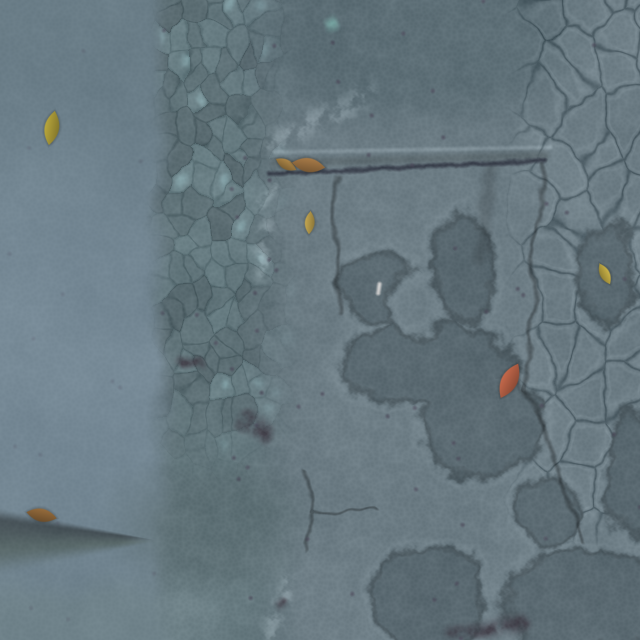
Reproduce this texture procedurally as a WebGL 2 fragment shader.

```glsl
#version 300 es
precision highp float;
// Weathered concrete: a smooth slab, a crumbling greenish seam and a flaking,
// cracked slab with a groove, stains and fallen leaves. Layered sines warp the
// outlines; cellular noise gives plates, chips and grain.
uniform vec2 u_resolution;
out vec4 fragColor;

vec2 hash2(vec2 p) {
  vec3 q = fract(p.xyx * vec3(.1031, .1030, .0973));
  q += dot(q, q.yzx + 33.33);
  return fract((q.xx + q.yz) * q.zy);
}

// x: distance to nearest seed, y: gap to the second, z: cell id
vec3 cells(vec2 p) {
  vec2 base = floor(p);
  vec3 best = vec3(9., 9., 0.);
  for (int k = 0; k < 9; k++) {
    vec2 cell = base + vec2(k % 3 - 1, k / 3 - 1);
    vec2 seed = hash2(cell);
    float d = length(cell + seed - p);
    if (d < best.x) best = vec3(d, best.x, fract(seed.x * 7.3 + seed.y * 3.1));
    else best.y = min(best.y, d);
  }
  return vec3(best.x, best.y - best.x, best.z);
}

float waves(vec2 p) {
  float sum = 0., amp = .5;
  for (int i = 0; i < 5; i++) {
    p = mat2(.8, -.6, .6, .8) * p * 1.7 + 1.3;
    sum += amp * sin(p.x + 1.5 * sin(p.y));
    amp *= .62;
  }
  return sum;
}

float near(float d, float reach) { return 1. - smoothstep(0., reach, abs(d)); }
float inside(float d, float soft) { return 1. - smoothstep(-soft, soft, d); }

float ellipse(vec2 p, float x, float y, float rx, float ry) {
  return (length((p - vec2(x, y)) / vec2(rx, ry)) - 1.) * min(rx, ry);
}

float stroke(vec2 p, float ax, float ay, float bx, float by, float width) {
  vec2 q = p - vec2(ax, ay), ab = vec2(bx - ax, by - ay);
  return near(length(q - ab * clamp(dot(q, ab) / dot(ab, ab), 0., 1.)), width);
}

void leaf(inout vec3 col, vec2 p, float x, float y, float angle, float len, vec3 tint) {
  vec2 v = p - vec2(x, y), axis = vec2(cos(angle), sin(angle));
  vec2 q = vec2(dot(v, axis), axis.x * v.y - axis.y * v.x) / len;
  float d = (abs(q.y) - .42 * (1. - q.x * q.x)) * len;
  col *= 1. - .2 * inside(d - .002, .004);
  col = mix(col, tint * (1. + .4 * q.y), inside(d, .0015));
}

void main() {
  vec2 p = gl_FragCoord.xy / u_resolution;
  vec2 w = p + .011 * vec2(waves(p * 14.), waves(p * 14. + 7.));
  float fine = waves(p * 55.);

  // Slabs and seam
  vec3 col = mix(vec3(.46, .535, .585), vec3(.41, .485, .525), smoothstep(.1, .6, distance(p, vec2(.1, .42))));
  float right = smoothstep(.23, .28, w.x), seam = right * inside(w.x - .42, .06);
  col = mix(col, vec3(.425, .488, .52), right);
  col = mix(col, vec3(.375, .455, .475), seam * .8);
  col = mix(col, vec3(.36, .43, .45), .7 * inside(ellipse(w, .33, .18, .12, .09), .05));
  col = mix(col, vec3(.45, .525, .55), .7 * inside(w.y - .08, .03) * inside(w.x - .36, .06));
  col = mix(col, vec3(.35, .42, .45), .85 * inside(ellipse(w, .63, .95, .26, .13), .05));

  // Flaked hollows with a shaded rim
  float d = ellipse(w, .59, .55, .065, .06);
  d = min(d, ellipse(w, .72, .58, .055, .085));
  d = min(d, ellipse(w, .67, .43, .14, .07));
  d = min(d, ellipse(w, .75, .34, .1, .09));
  d = min(d, ellipse(w, .95, .57, .05, .085));
  d = min(d, ellipse(w, .99, .26, .045, .1));
  d = min(d, ellipse(w, .86, .2, .05, .06));
  d = min(d, ellipse(w, .67, .06, .09, .09));
  d = min(d, ellipse(w, .92, .06, .14, .08));
  d = max(d, -ellipse(w, .65, .52, .035, .05)) + .005 * fine;
  float hollow = inside(d, .005);
  col = mix(col, vec3(.345, .405, .435), hollow * .9);
  col *= 1. - .13 * near(d + .004, .007);
  col += .025 * near(d - .009, .008) * right;

  // Cracked plates at right, loose chips in the seam
  vec3 plate = cells(w * vec2(17., 14.)), chip = cells(w * vec2(34., 27.));
  float cracked = smoothstep(.78, .86, w.x) * smoothstep(.13, .2, p.y) * (1. - hollow);
  col += cracked * (.03 * (plate.z - .5) - .12 * near(plate.y, .09) + .03 * near(plate.y - .17, .1));
  float loose = seam * smoothstep(.22, .4, p.y);
  col += loose * (.1 * (chip.z - .5) * vec3(.8, 1., 1.) - .065 * near(chip.y, .16));
  col += vec3(.09, .12, .12) * loose * step(.9, chip.z) * near(chip.x, .45);
  float pale = stroke(w, .43, .775, .57, .86, .035) + stroke(w, .4, .57, .425, .65, .022)
    + stroke(w, .41, .685, .435, .71, .014) + stroke(w, .42, .01, .445, .1, .025);
  col += .1 * pale * smoothstep(-.5, .6, fine);

  // Long cracks and a damp run
  float crack = stroke(w, .525, .725, .525, .51, .007) + stroke(w, .48, .27, .48, .14, .005)
    + stroke(w, .48, .195, .59, .2, .005) + stroke(w, .85, .75, .82, .4, .006)
    + stroke(w, .82, .4, .92, .15, .007);
  col *= 1. - .28 * min(crack, 1.) - .14 * stroke(w, .77, .745, .75, .6, .022);

  // Groove: body, lit lip above, shadow below
  col = mix(col, vec3(.36, .41, .43), .8 * stroke(p, .43, .745, .85, .757, .013));
  col += .08 * stroke(p, .43, .762, .86, .77, .006);
  col = mix(col, vec3(.2, .22, .27), .85 * stroke(p + .002 * fine, .42, .728, .85, .749, .007));

  // Tapering shadow on the smooth slab
  float high = (p.y - .155) / (.046 * max(1. - p.x * 4., .02));
  float wedge = inside(high - .9, .25) * smoothstep(-1.3, -.2, high) * inside(p.x - .22, .03);
  col = mix(col, mix(vec3(.34, .4, .4), vec3(.25, .29, .31), smoothstep(-.4, .8, high)), wedge * .9);

  // Stains, pits, specks and grain
  float pit = stroke(w, .285, .435, .31, .43, .018) + stroke(w, .39, .34, .415, .315, .018)
    + stroke(w, .43, .05, .435, .06, .014) + stroke(w, .71, .01, .81, .03, .022);
  col = mix(col, vec3(.23, .21, .25), clamp(pit * (.6 + .4 * fine), 0., .85));
  vec3 speck = cells(p * 38.);
  col = mix(col, vec3(.29, .27, .34), .6 * step(.95, speck.z) * near(speck.x, .22) * (.35 + .65 * right));
  col = mix(col, vec3(.5, .7, .68), .8 * near(distance(w, vec2(.518, .961)), .016));
  col = mix(col, vec3(.78), stroke(p, .591, .542, .593, .556, .006));
  col += .014 * waves(p * 9. + 3.) + .009 * fine * (.5 + right);
  col += .035 * (cells(p * 150.).x - .45) * (.6 + .4 * right);

  // Fallen leaves
  leaf(col, p, .081, .8, 1.4, .027, vec3(.62, .56, .2));
  leaf(col, p, .065, .195, -.2, .024, vec3(.5, .36, .2));
  leaf(col, p, .447, .743, -.5, .018, vec3(.58, .45, .24));
  leaf(col, p, .482, .742, -.15, .026, vec3(.56, .41, .24));
  leaf(col, p, .484, .652, 1.5, .018, vec3(.66, .56, .27));
  leaf(col, p, .945, .572, -1.1, .018, vec3(.68, .6, .24));
  leaf(col, p, .796, .405, 1.1, .03, vec3(.66, .35, .25));
  fragColor = vec4(col, 1.);
}
```
